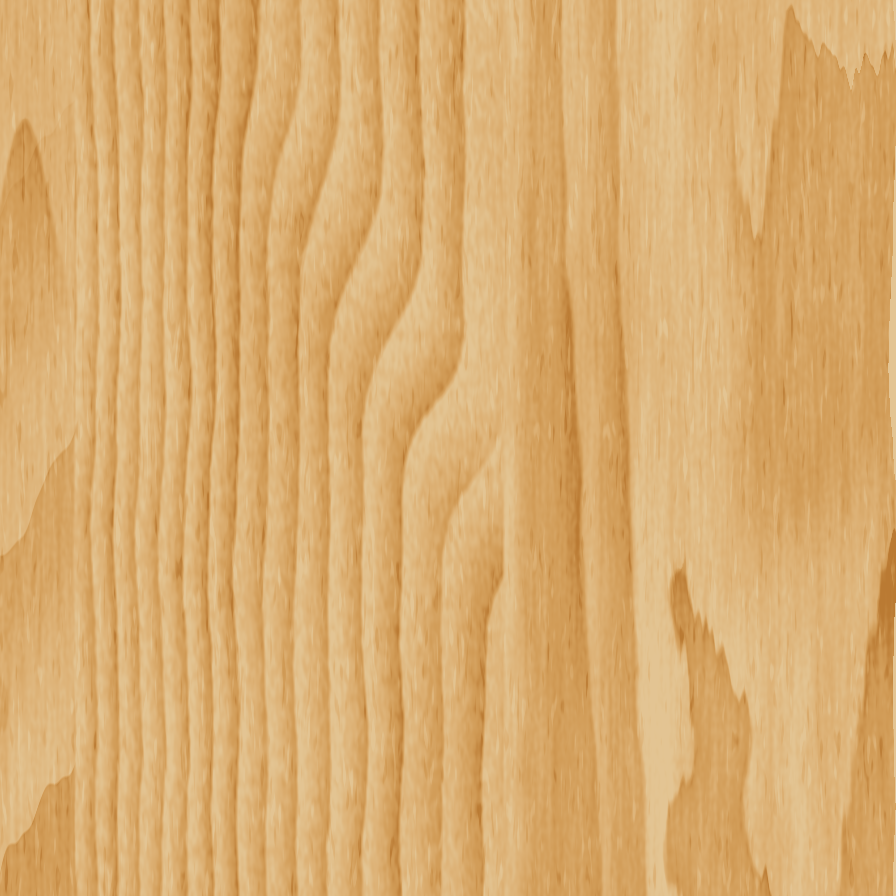
Give the GLSL for this texture, as a Shadertoy shader.

```glsl
// Three glued boards of honey-coloured pine: flame grain, wavy growth rings, broad cathedral grain.

const vec3 PALE  = vec3(0.89, 0.77, 0.575);
const vec3 HONEY = vec3(0.867, 0.695, 0.46);
const vec3 AMBER = vec3(0.82, 0.61, 0.34);
const vec3 BROWN = vec3(0.73, 0.48, 0.20);

const float LEFT_SEAM = 0.083;
const float RIGHT_SEAM = 0.562;
const float SEAM_BLUR = 0.002;
const float RING_DENSITY = 42.0;   // rings per canvas width at the left seam
const float RING_WIDENING = 25.0;  // how fast the rings spread to the right
const float LINE_WIDTH = 0.0035;   // fade of the dark late line
const float LINE_RESET = 0.0045;   // soft return to pale wood
const float BEND_SIZE = 0.074;     // sideways step of the rings
const float BEND_SLOPE = 1.7;      // tilt of the line along which they step
const float RIM_WIDTH = 0.006;
const float EDGE_BLUR = 0.004;
const float FIBRE_CONTRAST = 0.26;
const float PORE_CONTRAST = 0.22;
const float BROAD_CONTRAST = 0.28;

vec2 hash2(vec2 p) {
    vec3 q = fract(p.xyx * vec3(0.1031, 0.1030, 0.0973));
    q += dot(q, q.yzx + 33.33);
    return fract((q.xx + q.yz) * q.zy) * 2.0 - 1.0;
}

// Gradient noise, roughly -0.7 to 0.7
float noise(vec2 p) {
    vec2 i = floor(p), f = fract(p);
    vec2 u = f * f * f * (f * (f * 6.0 - 15.0) + 10.0);
    vec2 e = vec2(0.0, 1.0);
    float low  = mix(dot(hash2(i), f), dot(hash2(i + e.yx), f - e.yx), u.x);
    float high = mix(dot(hash2(i + e.xy), f - e.xy), dot(hash2(i + e.yy), f - e.yy), u.x);
    return mix(low, high, u.y);
}

// Growth ring: pale start, slow darkening, thin late line, quick reset
float ringTone(float phase, float density) {
    float f = fract(phase);
    float gap = (1.0 - f) / density;
    float strength = 1.0 + 0.2 * hash2(vec2(floor(phase), 7.0)).x;
    float body = 0.5 * smoothstep(0.0, 0.95, f);
    float line = 0.5 * exp(-gap / LINE_WIDTH) * smoothstep(0.0, 0.4, f);
    return strength * (body + line) * smoothstep(0.0, LINE_RESET, gap);
}

// Sideways distance inside a pointed tongue that widens away from its tip
float tongue(vec2 p, vec2 tip, float direction, float halfWidth, float span) {
    float t = direction * (p.y - tip.y) / span;
    float width = t > 0.0 ? halfWidth * pow(t, 0.65) : 0.15 * t;
    return width - abs(p.x - tip.x);
}

float fill(float d) { return smoothstep(-EDGE_BLUR, EDGE_BLUR, d); }
float rim(float d)  { return exp(-abs(d) / RIM_WIDTH) * fill(d); }

// Late wood band: soft left side, crisp dark right side
float stripe(float x, float left, float right) {
    float band = smoothstep(left - 0.016, left + 0.016, x) * fill(right - x);
    return band * 0.4 + 0.3 * rim(right - x);
}

float leftBoard(vec2 p) {
    p.y += 0.04 * noise(vec2(p.x * 45.0, p.y * 4.0));
    float phase = (p.y - 1.6 * p.x - 0.39) / 0.37 + 0.12 * noise(p * vec2(9.0, 4.0));
    float d = tongue(p, vec2(0.028, 0.86), -1.0, 0.036, 0.13);
    float fade = smoothstep(0.55, 0.85, p.y);
    float knot = rim(0.009 - length((p - vec2(0.0, 0.215)) * vec2(1.0, 0.3)));
    float rings = ringTone(phase, 2.7) * (1.0 - 0.7 * smoothstep(0.6, 0.72, p.y));
    return 0.25 + 0.75 * rings + fade * (0.34 * fill(d) + 0.32 * rim(d)) + 0.4 * knot;
}

float middleBoard(vec2 p) {
    float x = p.x + 0.013 * noise(p * vec2(5.0, 4.0)) + 0.007 * noise(p * vec2(14.0, 8.0) + 31.0);
    x += 0.0014 * noise(p * vec2(110.0, 45.0));
    float bendCentre = 0.74 - BEND_SLOPE * (x - 0.365);
    float bend = BEND_SIZE * smoothstep(0.15, 0.55, x)
               * smoothstep(-0.17, 0.17, p.y - bendCentre);
    float q = x - LEFT_SEAM - bend;
    float density = RING_DENSITY - 2.0 * RING_WIDENING * q;
    float rings = ringTone(RING_DENSITY * q - RING_WIDENING * q * q, density);
    float clear = smoothstep(0.5, 0.545, p.x) * smoothstep(0.4, 0.55, p.y);
    float curl = noise(vec2(p.x * 70.0 + p.y * 14.0, p.y * 40.0 - p.x * 30.0));
    return 0.14 + rings * (1.0 - 0.6 * clear) + 0.12 * curl;
}

float rightBoard(vec2 p) {
    float drop = 1.0 - p.y;
    float x = p.x + 0.018 * noise(vec2(p.x * 3.0, p.y * 3.5)) + 0.006 * noise(p * vec2(30.0, 12.0));
    x = min(x, 0.999);
    float teeth = 0.075 * noise(vec2(p.x * 65.0, p.y * 4.0))
                + 0.04 * noise(vec2(p.x * 150.0, p.y * 6.0));
    vec2 j = vec2(x, p.y + teeth);

    // Straight bands beside the seam
    float tone = 0.2 + stripe(x, 0.585, 0.622 + 0.048 * drop)
               + stripe(x, 0.652 + 0.022 * drop, 0.684 + 0.034 * drop);

    // Broad heart area, cut by pale tongues from above
    float cut = max(tongue(j, vec2(0.843, 0.74), 1.0, 0.042, 0.26),
                    tongue(j, vec2(0.96, 0.92), 1.0, 0.075, 0.06));
    float left = x - 0.812 - 0.05 * noise(p * vec2(3.0, 5.0));
    float heart = smoothstep(-0.02, 0.02, left);
    heart *= smoothstep(0.2, 0.55, p.y + 0.3 * noise(vec2(p.x * 22.0, p.y * 2.0)));
    tone += heart * (0.39 * fill(-cut) + 0.3 * rim(-cut));

    // Dark flames rising from below
    vec2 lean = j + vec2(0.11 * (j.y - 0.36) + 0.016 * sin(j.y * 24.0), 0.0);
    float flame = max(tongue(lean, vec2(0.768, 0.37), -1.0, 0.05, 0.37),
                      tongue(j, vec2(0.995, 0.38), -1.0, 0.052, 0.3));
    float tipShade = 0.14 * smoothstep(0.15, 0.35, p.y);
    tone += (0.42 + tipShade) * fill(flame) + 0.32 * rim(flame);

    // Long streaks running through early and late wood
    return tone + 0.28 * noise(vec2(p.x * 32.0, p.y * 1.6) + 71.0);
}

vec3 woodColour(float tone) {
    vec3 c = mix(PALE, HONEY, smoothstep(-0.05, 0.4, tone));
    c = mix(c, AMBER, smoothstep(0.3, 0.75, tone));
    return mix(c, BROWN, smoothstep(0.68, 1.1, tone));
}

void mainImage(out vec4 fragColor, in vec2 fragCoord) {
    vec2 p = fragCoord / iResolution.xy;
    float pastLeft = smoothstep(-SEAM_BLUR, SEAM_BLUR, p.x - LEFT_SEAM);
    float pastRight = smoothstep(-SEAM_BLUR, SEAM_BLUR, p.x - RIGHT_SEAM);
    float tone = mix(mix(leftBoard(p), middleBoard(p), pastLeft), rightBoard(p), pastRight);

    // Short tilted flecks on the ringed board, long straight fibres on the others
    float flecks = noise(vec2(p.x * 190.0 + p.y * 14.0, p.y * 52.0));
    float fibres = noise(p * vec2(190.0, 10.0)) + 0.5 * noise(p * vec2(75.0, 4.0) + 17.0);
    float ringed = pastLeft * (1.0 - pastRight);
    tone += FIBRE_CONTRAST * mix(fibres, flecks, ringed);

    // Sparse dark pores and pale scratches, then fine and broad mottling
    float pores = noise(p * vec2(210.0, 26.0) + 90.0);
    tone += PORE_CONTRAST * (smoothstep(0.22, 0.42, pores) - smoothstep(0.22, 0.42, -pores));
    tone += 0.16 * noise(p * vec2(240.0, 90.0) + 53.0);
    tone += BROAD_CONTRAST * noise(p * vec2(6.0, 2.5) + 5.0);

    fragColor = vec4(woodColour(tone), 1.0);
}
```
